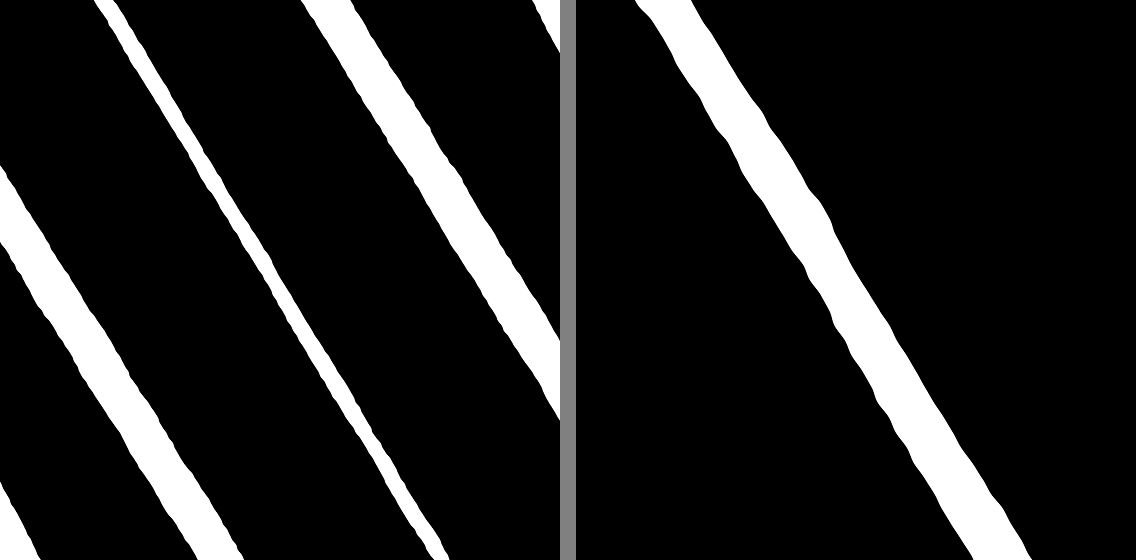
Left: the whole. Right: its middle third, enlarged.
A Shadertoy shader for this pattern:

```glsl
// Slanted white bands of uneven width on black, with slightly rough edges.

const vec3 BACKGROUND = vec3(0.0);
const vec3 BAND_COLOR = vec3(1.0);
const vec2 CENTER = vec2(0.4873, 0.5);   // a point on the middle band
const float SPACING = 0.403;             // horizontal step between bands
const int BAND_COUNT = 5;

// Per band, left to right: horizontal lean per unit height, horizontal half width
const float LEAN[BAND_COUNT] = float[](0.530, 0.622, 0.6035, 0.620, 0.531);
const float HALF_WIDTH[BAND_COUNT] = float[](0.127, 0.0428, 0.0165, 0.0435, 0.078);

const float WOBBLE_FREQUENCY = 22.0;
const float WOBBLE_SIZE = 0.0022;
const float GRAIN_FREQUENCY = 110.0;
const float GRAIN_SIZE = 0.0013;

float hash(vec2 p) {
    vec3 q = fract(vec3(p.xyx) * 0.1031);
    q += dot(q, q.yzx + 33.33);
    return fract((q.x + q.y) * q.z);
}

// Smooth noise along one edge, from -1 to 1
float edgeNoise(float t, float seed) {
    float cell = floor(t);
    float blend = smoothstep(0.0, 1.0, t - cell);
    return 2.0 * mix(hash(vec2(cell, seed)), hash(vec2(cell + 1.0, seed)), blend) - 1.0;
}

float roughness(float y, float seed) {
    return WOBBLE_SIZE * edgeNoise(y * WOBBLE_FREQUENCY + 50.0, seed)
         + GRAIN_SIZE * edgeNoise(y * GRAIN_FREQUENCY + 300.0, seed + 31.0);
}

// Signed distance to a band, negative inside
float bandDistance(vec2 p, int index) {
    float lean = LEAN[index];
    float offset = float(index - BAND_COUNT / 2) * SPACING;
    float across = p.x + lean * p.y - offset;
    float seed = float(index) * 2.0 + step(0.0, across) + 7.0;
    float edge = HALF_WIDTH[index] + roughness(p.y, seed);
    return (abs(across) - edge) * inversesqrt(1.0 + lean * lean);
}

void mainImage(out vec4 fragColor, in vec2 fragCoord) {
    vec2 p = fragCoord / iResolution.xy - CENTER;
    float pixel = 1.0 / min(iResolution.x, iResolution.y);

    // Union of all bands
    float d = 1.0;
    for (int i = 0; i < BAND_COUNT; i++) {
        d = min(d, bandDistance(p, i));
    }

    float coverage = 1.0 - smoothstep(-0.5 * pixel, 0.5 * pixel, d);
    fragColor = vec4(mix(BACKGROUND, BAND_COLOR, coverage), 1.0);
}
```
